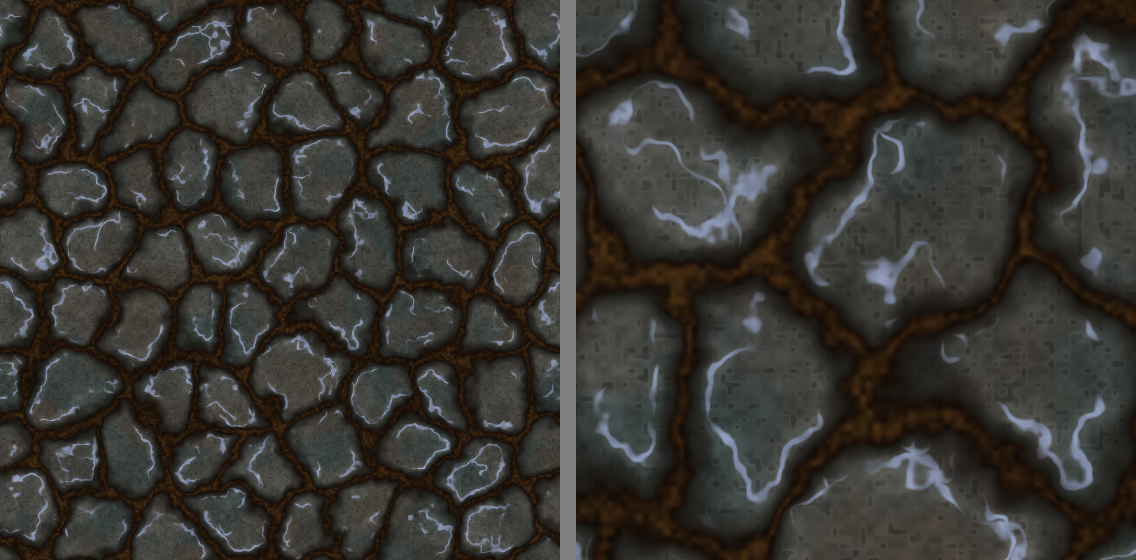
Left: the whole. Right: its middle third, enlarged.
Reproduce this texture procedurally as a three.js fragment shader.

```glsl
// Dark cobbles set in brown grainy earth, crossed by pale blue broken veins.
// Stones are warped, rounded Voronoi cells; veins follow inset contours of the
// stone edge and level lines of noise. All noise wraps, so the square tiles.

varying vec2 vUv;

const float STONES = 8.0;
const vec3 EARTH_DARK = vec3(0.085, 0.048, 0.027);
const vec3 EARTH_LIGHT = vec3(0.195, 0.125, 0.052);
const vec3 RIM = vec3(0.105, 0.095, 0.080);
const vec3 STONE_DARK = vec3(0.215, 0.217, 0.200);
const vec3 STONE_LIGHT = vec3(0.305, 0.303, 0.283);
const vec3 TEAL = vec3(0.190, 0.245, 0.240);
const vec3 UMBER = vec3(0.285, 0.245, 0.210);
const vec3 VEIN = vec3(0.560, 0.610, 0.740);

float hash(vec2 p) {
  vec3 q = fract(p.xyx * 0.1031);
  q += dot(q, q.yzx + 33.33);
  return fract((q.x + q.y) * q.z);
}

// Value noise that repeats after a whole number of cells.
float noise(vec2 uv, float cells, float seed) {
  vec2 p = uv * cells;
  vec2 i = floor(p);
  vec2 f = fract(p);
  f = f * f * f * (f * (f * 6.0 - 15.0) + 10.0);
  vec2 a = mod(i, cells) + seed;
  vec2 b = mod(i + 1.0, cells) + seed;
  return mix(mix(hash(a), hash(vec2(b.x, a.y)), f.x),
             mix(hash(vec2(a.x, b.y)), hash(b), f.x), f.y);
}

float fbm(vec2 uv, float cells, float seed) {
  float sum = 0.0;
  float weight = 0.5;
  for (int i = 0; i < 4; i++) {
    sum += weight * noise(uv, cells, seed);
    cells *= 2.0;
    seed += 17.0;
    weight *= 0.5;
  }
  return sum / 0.9375;
}

// Scattered stone centre of a grid cell, odd rows shifted.
vec2 stoneCentre(vec2 cell) {
  vec2 id = mod(cell, STONES);
  vec2 jitter = vec2(hash(id + 3.0), hash(id + 71.0)) - 0.5;
  return cell + 0.5 + 0.74 * jitter + vec2(0.5 * mod(id.y, 2.0) - 0.25, 0.0);
}

// Returns the rounded distance to the stone border and the stone cell.
vec3 stoneField(vec2 p) {
  vec2 home = floor(p);
  vec2 nearest = home;
  vec2 toCentre = vec2(8.0);
  for (int y = -2; y <= 2; y++) {
    for (int x = -2; x <= 2; x++) {
      vec2 cell = home + vec2(float(x), float(y));
      vec2 r = stoneCentre(cell) - p;
      if (dot(r, r) < dot(toCentre, toCentre)) {
        toCentre = r;
        nearest = cell;
      }
    }
  }
  float sum = 0.0;
  for (int y = -2; y <= 2; y++) {
    for (int x = -2; x <= 2; x++) {
      vec2 r = stoneCentre(nearest + vec2(float(x), float(y))) - p;
      vec2 across = r - toCentre;
      if (dot(across, across) > 0.0001) {
        sum += exp(-18.0 * dot(0.5 * (r + toCentre), normalize(across)));
      }
    }
  }
  return vec3(-log(sum) / 18.0, mod(nearest, STONES));
}

// Thin line where the value is zero, tapering as presence fades.
float veinLine(float value, float presence, float width) {
  float w = width * (0.35 + 0.65 * presence);
  return presence * (1.0 - smoothstep(0.25 * w, w, abs(value)));
}

void main() {
  vec2 warp = vec2(fbm(vUv, 14.0, 5.0), fbm(vUv, 14.0, 151.0)) - 0.5;
  vec3 field = stoneField((vUv + 0.062 * warp) * STONES);
  float depth = field.x + 0.03 * (noise(vUv, 64.0, 9.0) - 0.5);
  float tone = hash(field.yz + 211.0);
  float grain = noise(vUv, 240.0, 31.0);
  float grit = noise(vUv, 128.0, 57.0);

  // Earth: lightest mid-gap, speckled, shadowed beside the stones.
  float open = (1.0 - smoothstep(-0.03, 0.055, depth)) * (0.45 + 1.1 * fbm(vUv, 6.0, 83.0));
  vec3 earth = mix(EARTH_DARK, EARTH_LIGHT, clamp(open, 0.0, 1.0));
  earth *= 0.62 + 0.80 * grain;

  // Stone body: mottled grey with teal and umber stains and dark pits.
  float mottle = fbm(vUv, 20.0, 113.0);
  vec3 stone = mix(STONE_DARK, STONE_LIGHT, clamp(0.4 * tone + 1.6 * mottle - 0.42, 0.0, 1.0));
  stone = mix(stone, TEAL, 0.6 * smoothstep(0.50, 0.72, fbm(vUv, 10.0, 171.0)));
  stone = mix(stone, UMBER, 0.6 * smoothstep(0.52, 0.74, fbm(vUv, 12.0, 229.0)));
  stone *= 0.80 + 0.26 * grain + 0.18 * grit;
  stone *= 1.0 - 0.30 * smoothstep(0.70, 0.95, grain);
  stone = mix(RIM, stone, smoothstep(0.03, 0.19, depth));

  // Veins: broken edge contours and branching cracks.
  float inside = smoothstep(0.07, 0.15, depth);
  float rimPresence = inside * smoothstep(0.47, 0.60, fbm(vUv, 18.0, 263.0));
  float crackPresence = inside * smoothstep(0.51, 0.63, fbm(vUv, 15.0, 307.0));
  float contour = field.x - 0.18 - 0.34 * (fbm(vUv, 26.0, 349.0) - 0.5);
  float crack = fbm(vUv, 13.0, 397.0) - 0.5;
  float vein = max(veinLine(contour, rimPresence, 0.034), veinLine(crack, crackPresence, 0.026));
  float glow = max(veinLine(contour, rimPresence, 0.13), veinLine(crack, crackPresence, 0.08));
  stone += 0.055 * glow * vec3(0.9, 1.0, 1.1);
  stone = mix(stone, VEIN * (0.80 + 0.35 * grit), 0.80 * vein);

  gl_FragColor = vec4(mix(earth, stone, smoothstep(0.025, 0.075, depth)), 1.0);
}
```
